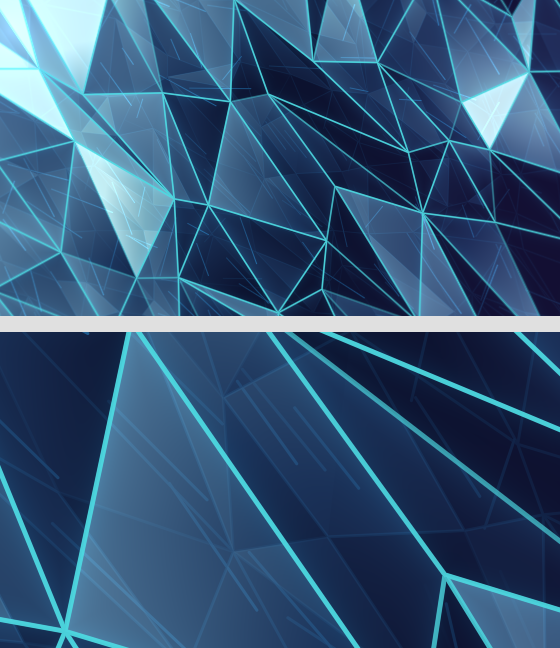
Top: the whole. Bottom: its middle third, enlarged.
Give the GLSL for this background, as a WebGL 2 fragment shader.

```glsl
#version 300 es
precision highp float;
// Faceted crystal wall: a steep, jittered lattice is split into shaded facets
// with glowing cyan edges. A finer copy and clumps of splinters shine through,
// over ambient light that is pale at the left and right and dark in the middle.

#define JITTER 0.78
#define EDGE_WIDTH 0.0026
#define EDGE_GLOW 0.18
#define RIM_BLUR 0.0025
#define FACET_CONTRAST 3.9
#define FACET_SLOPE 3.6
#define INNER_SCALE 1.7
#define INNER_AMOUNT 0.18
#define SPLINTER_SCALE 9.0
#define SPLINTER_AMOUNT 0.70

uniform vec2 u_resolution;
out vec4 fragColor;

const mat2 LATTICE = mat2(0.23, -0.045, -0.16, 0.29);
const vec3 NAVY  = vec3(0.045, 0.07, 0.18);
const vec3 DEEP  = vec3(0.10, 0.19, 0.34);
const vec3 STEEL = vec3(0.22, 0.35, 0.49);
const vec3 SLATE = vec3(0.34, 0.50, 0.63);
const vec3 TEAL  = vec3(0.47, 0.68, 0.75);
const vec3 ICE   = vec3(0.76, 0.92, 0.94);
const vec3 CYAN  = vec3(0.30, 0.85, 0.88);

float hash(vec2 p) { return fract(sin(dot(p, vec2(127.1, 311.7))) * 43758.5); }

float cross2(vec2 a, vec2 b) { return a.x * b.y - a.y * b.x; }

float segmentDistance(vec2 p, vec2 a, vec2 b) {
    vec2 ab = b - a;
    return length(p - a - ab * clamp(dot(p - a, ab) / dot(ab, ab), 0.0, 1.0));
}

vec2 latticePoint(vec2 id) {
    return LATTICE * (id + JITTER * (vec2(hash(id), hash(id + 57.3)) - 0.5));
}

// Soft coverage of a triangle of either winding
float triangleCover(vec2 p, vec2 a, vec2 b, vec2 c, float soft) {
    float winding = sign(cross2(b - a, c - a));
    float ab = cross2(b - a, p - a) / length(b - a);
    float bc = cross2(c - b, p - b) / length(c - b);
    float ca = cross2(a - c, p - c) / length(a - c);
    return smoothstep(-soft, soft, min(winding * ab, min(winding * bc, winding * ca)));
}

// Flat random tone plus a gradient in a random direction
float facetTone(vec2 p, vec2 centre, vec2 seed) {
    float turn = 6.2832 * hash(seed + 4.7);
    return FACET_CONTRAST * pow(hash(seed), 3.0) - 0.6
         + FACET_SLOPE * dot(p - centre, vec2(cos(turn), sin(turn)));
}

// ink.x is the sharp line, ink.y its halo
void addEdge(inout vec2 ink, vec2 p, vec2 a, vec2 b, float soft, vec2 seed) {
    float d = segmentDistance(p, a, b);
    float strength = mix(0.45, 1.0, smoothstep(0.05, 0.4, hash(seed)));
    ink = max(ink, strength * vec2(1.0 - smoothstep(EDGE_WIDTH - soft, EDGE_WIDTH + soft, d), exp(-d * 70.0)));
}

// Returns facet tone, edge line and edge halo
vec3 crystalMesh(vec2 p, float soft) {
    vec2 base = floor(inverse(LATTICE) * p), ink = vec2(0.0);
    float tone = 0.0, weight = 0.0001;
    for (int j = -1; j <= 1; j++)
    for (int i = -1; i <= 1; i++) {
        vec2 id = base + vec2(i, j);
        vec2 a = latticePoint(id), b = latticePoint(id + vec2(1, 0));
        vec2 c = latticePoint(id + vec2(1, 1)), d = latticePoint(id + vec2(0, 1));
        addEdge(ink, p, a, b, soft, id + 11.3);
        addEdge(ink, p, a, d, soft, id + 23.9);
        // Pick a diagonal that stays inside the cell
        bool validAC = cross2(c - a, b - a) * cross2(c - a, d - a) < 0.0;
        bool validBD = cross2(d - b, a - b) * cross2(d - b, c - b) < 0.0;
        if (!(validAC && (hash(id + 31.7) > 0.3 || !validBD))) {
            vec2 first = a;
            a = b; b = c; c = d; d = first;
        }
        // Some cells stay whole, without a visible diagonal
        bool whole = hash(id + 41.1) < 0.22;
        vec2 middle = 0.25 * (a + b + c + d);
        if (!whole) addEdge(ink, p, a, c, soft, id + 37.5);
        float coverB = triangleCover(p, a, b, c, soft);
        float coverD = triangleCover(p, a, c, d, soft);
        tone += coverB * facetTone(p, whole ? middle : (a + b + c) / 3.0, id + 5.1);
        tone += coverD * facetTone(p, whole ? middle : (a + c + d) / 3.0, id + (whole ? 5.1 : 8.6));
        weight += coverB + coverD;
    }
    return vec3(tone / weight, ink);
}

// Clumps of short thin strokes, mostly steep, fading towards one end
float splinters(vec2 p, float soft) {
    vec2 q = p * SPLINTER_SCALE, base = floor(q);
    float ink = 0.0;
    for (int j = -1; j <= 1; j++)
    for (int i = -1; i <= 1; i++) {
        vec2 id = base + vec2(i, j);
        vec2 centre = id + vec2(hash(id + 2.3), hash(id + 6.1));
        float kind = hash(id + 9.4);
        float angle = (kind < 0.5 ? -1.05 : kind < 0.8 ? -0.3 : 1.1) + 0.6 * (hash(id + 14.2) - 0.5);
        vec2 along = vec2(cos(angle), sin(angle)), reach = along * mix(0.25, 0.95, hash(id + 17.8));
        float d = segmentDistance(q, centre - reach, centre + reach) / SPLINTER_SCALE;
        float clump = smoothstep(0.15, 0.5, hash(floor(id / 3.0) + 27.2));
        float fade = 0.75 + 0.25 * clamp(dot(q - centre, along), -1.0, 1.0);
        float strength = clump * fade * smoothstep(0.1, 0.8, hash(id + 21.6));
        ink = max(ink, strength * (1.0 - smoothstep(0.0016 - soft, 0.0016 + soft, d)));
    }
    return ink;
}

vec3 toneColour(float t) {
    vec3 c = mix(NAVY, DEEP, clamp(t, 0.0, 1.0));
    c = mix(c, STEEL, clamp(t - 1.0, 0.0, 1.0));
    c = mix(c, SLATE, clamp(t - 2.0, 0.0, 1.0));
    c = mix(c, TEAL, clamp(t - 3.0, 0.0, 1.0));
    return mix(c, ICE, clamp(t - 4.0, 0.0, 1.0));
}

void main() {
    vec2 uv = gl_FragCoord.xy / u_resolution, p = gl_FragCoord.xy / u_resolution.y;
    float rim = smoothstep(0.25, 0.6, length((uv - 0.5) * vec2(1.0, 0.8)));
    float soft = 0.65 / u_resolution.y + RIM_BLUR * rim;
    vec3 outer = crystalMesh(p + vec2(3.1, 1.7), soft);
    vec3 inner = crystalMesh(p * INNER_SCALE + vec2(7.4, 5.2), soft * INNER_SCALE);
    // Ambient light: bright left, soft top, a pale patch at right
    vec2 spot = uv - vec2(0.93, 0.65);
    float ambient = -0.05 + 2.8 * smoothstep(0.6, 0.0, uv.x) + 0.8 * smoothstep(0.4, 1.0, uv.y)
        + 2.4 * exp(-22.0 * dot(spot, spot)) - 0.6 * smoothstep(0.6, 1.0, uv.x) * (1.0 - uv.y);
    vec3 colour = toneColour(ambient + outer.x * mix(0.9, 1.3, rim) + INNER_AMOUNT * inner.x);
    colour += vec3(0.03, -0.01, 0.02) * smoothstep(0.45, 1.0, uv.x);
    // Lines behind the surface, then the bright edges
    float behind = max(splinters(p, soft), 0.2 * inner.y);
    colour += vec3(0.07, 0.34, 0.45) * SPLINTER_AMOUNT * behind;
    colour += vec3(0.06, 0.38, 0.45) * EDGE_GLOW * outer.z;
    colour = mix(colour, CYAN, 0.94 * outer.y);
    // Violet-blue flare in the upper left corner
    colour += vec3(0.14, 0.16, 0.26) * exp(-6.0 * length(p - vec2(0.03, 0.90)));
    fragColor = vec4(clamp(colour, 0.0, 1.0), 1.0);
}
```
